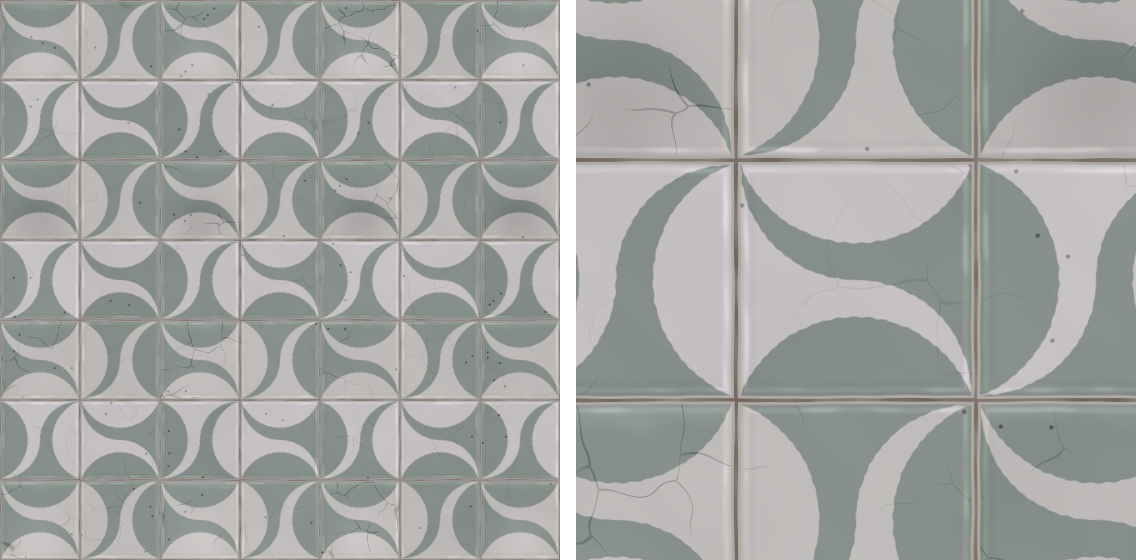
Left, the full canvas; right, a detail of the centre.
Write a Shadertoy shader that draws this pattern.

```glsl
// Seven by seven glazed tiles, each split by an S-curve between two round caps.
// One motif is turned by quarter steps in a 2x2 cycle, then given grout,
// pillowed rims, uneven gloss and fine cellular cracks.

float hash(vec2 p) {
    return fract(sin(dot(p, vec2(127.1, 311.7))) * 43758.5);
}

// Layered sines, roughly -1 to 1
float waves(vec2 p) {
    return 0.5 * sin(p.x * 1.7 + 1.3 * sin(p.y * 2.3))
         + 0.3 * sin(p.y * 4.1 + 1.7 * sin(p.x * 3.1))
         + 0.2 * sin(dot(p, vec2(7.3, 5.9)));
}

// Gap between the two nearest cell points: zero along cell borders
float cellGap(vec2 p) {
    vec2 cell = floor(p);
    float nearest = 9.0, second = 9.0;
    for (int y = -1; y <= 1; y++)
    for (int x = -1; x <= 1; x++) {
        vec2 c = cell + vec2(x, y);
        float d = length(c + vec2(hash(c), hash(c + 41.3)) - p);
        second = min(second, max(nearest, d));
        nearest = min(nearest, d);
    }
    return second - nearest;
}

// Positive in the green glaze; q spans -0.5 to 0.5
float motif(vec2 q) {
    float curve = q.x < 0.0 ? 0.5 - length(q - vec2(0.0, 0.5))
                            : length(q + vec2(0.0, 0.5)) - 0.5;
    float topCap = 0.54 - length(q - vec2(0.0, 0.7));
    float bottomCap = 0.54 - length(q + vec2(0.0, 0.7));
    return max(min(curve, -topCap), bottomCap);
}

// Quarter turn chosen by the parity of column and row
vec2 turn(vec2 q, vec2 id) {
    vec2 odd = mod(id, 2.0);
    if (odd.x + odd.y < 0.5) return -q;
    if (odd.y < 0.5) return vec2(q.y, -q.x);
    if (odd.x < 0.5) return vec2(-q.y, q.x);
    return q;
}

void mainImage(out vec4 fragColor, in vec2 fragCoord) {
    vec2 p = fragCoord / iResolution.y * 7.0;
    float px = 7.0 / iResolution.y;
    vec2 id = floor(p);
    vec2 q = fract(p) - 0.5;
    float tone = hash(id + 3.7);
    bool evenRow = mod(id.y, 2.0) < 0.5;
    bool glossy = evenRow && mod(id.x, 2.0) < 0.5;

    // Two glazes with a slightly ragged painted edge
    float ragged = 0.003 * sin(p.x * 95.0) * sin(p.y * 88.0);
    float green = smoothstep(-px, px, motif(turn(q / 0.96, id)) + ragged);
    vec3 white = evenRow ? vec3(0.745, 0.73, 0.725) : vec3(0.77, 0.75, 0.76);
    vec3 color = mix(white, vec3(0.52, 0.555, 0.538), green);
    color += 0.025 * (tone - 0.5) + 0.008 * waves(p * 2.3);

    // Reflections: a bright or dim patch low on the glossy tiles
    if (glossy) {
        float patchGlow = exp(-9.0 * dot(q + vec2(0.0, 0.25), q + vec2(0.0, 0.25)));
        color += patchGlow * (mod(id.y, 6.0) < 0.5 ? 0.05 : id.y == 4.0 ? -0.07 : 0.01);
        color += 0.04 * smoothstep(0.36, 0.46, q.y + 0.04 * waves(p * 3.0));
    }

    // Fine cracks, fading in and out, stronger on some tiles
    float gap = cellGap(p * 2.6 + 0.12 * vec2(waves(p * 4.0), waves(p.yx * 4.0 + 2.0)));
    float crack = 1.0 - smoothstep(0.006, 0.012 + 2.6 * px, gap);
    crack *= smoothstep(-0.1, 0.5, waves(p * 2.1 + tone * 9.0));
    color -= crack * (glossy ? 0.13 : 0.05) * smoothstep(0.15, 0.8, tone + 0.2);

    // Small pinholes scattered in the glaze
    vec2 speckCell = floor(p * 14.0);
    float speck = length(fract(p * 14.0) - 0.3 - 0.4 * hash(speckCell));
    color -= 0.22 * step(0.985, hash(speckCell + 8.0)) * (1.0 - smoothstep(0.05, 0.13 + 14.0 * px, speck));

    // Pillowed rim: a pale line, with shade just inside it
    vec2 side = 0.5 - abs(q);
    float edge = min(side.x, side.y) + 0.003 * waves(p * 3.7 + id);
    color -= 0.03 * (1.0 - smoothstep(0.03, 0.1, edge)) * (q.x + q.y < 0.0 ? 1.0 : 0.3);
    float glint = exp(-pow((edge - 0.042) / 0.013, 2.0));
    color += glint * (0.05 + 0.07 * smoothstep(0.0, 0.7, waves(p * 3.1 + tone * 6.0)));

    // Pale grout with a broken brown joint along its middle
    float grout = 1.0 - smoothstep(0.019 - px, 0.019 + px, edge);
    color = mix(color, vec3(0.69, 0.66, 0.635), grout);
    float joint = 1.0 - smoothstep(0.007 - 0.6 * px, 0.007 + 0.6 * px, edge);
    float grime = 0.75 + 0.25 * waves(p * 5.3);
    color = mix(color, vec3(0.43, 0.39, 0.36), joint * grime);

    fragColor = vec4(clamp(color, 0.0, 1.0), 1.0);
}
```
